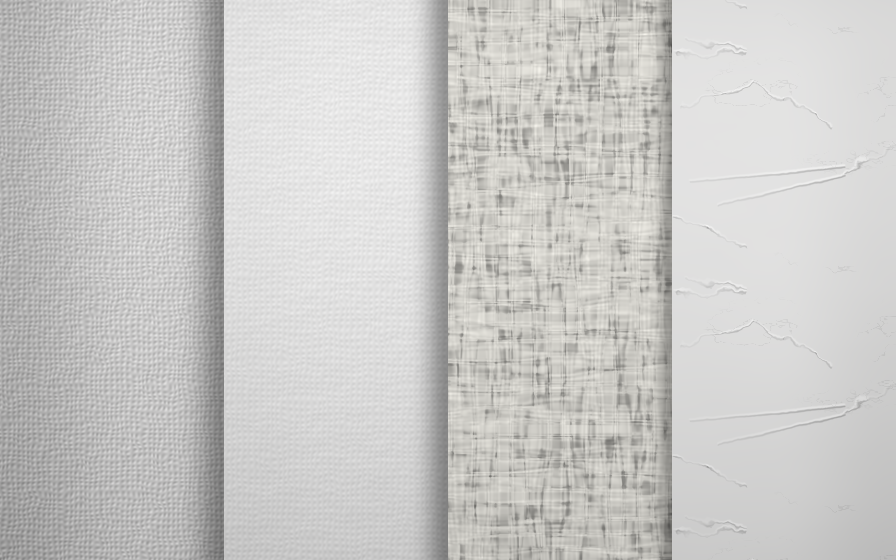
Give the GLSL for this texture, as a Shadertoy shader.

```glsl
const float TAU = 6.2832;

float hash(vec2 p) {
    vec3 q = fract(vec3(p.xyx) * 0.1031);
    q += dot(q, q.yzx + 33.33);
    return fract((q.x + q.y) * q.z);
}

float noise(vec2 p) {
    vec2 i = floor(p), f = fract(p);
    f = f * f * (3.0 - 2.0 * f);
    return mix(mix(hash(i), hash(i + vec2(1, 0)), f.x),
               mix(hash(i + vec2(0, 1)), hash(i + vec2(1, 1)), f.x), f.y);
}

float fbm(vec2 p) {
    float sum = 0.0, amp = 0.5;
    for (int i = 0; i < 4; i++) {
        sum += amp * noise(p);
        p = p * 2.03 + 17.1;
        amp *= 0.5;
    }
    return sum;
}

// Woven cloth height; q counts threads on each axis
float weaveHeight(vec2 q, float wobble) {
    vec2 bend = vec2(noise(q * 0.45), noise(q * 0.45 + 51.0)) - 0.5;
    vec2 wave = cos(TAU * (q + wobble * bend));
    return 0.3 * (wave.x + wave.y) + 0.35 * wave.x * wave.y + 0.9 * noise(q * 1.1);
}

float emboss(vec2 q, float wobble, vec2 toLight) {
    return weaveHeight(q, wobble) - weaveHeight(q + toLight, wobble);
}

float edgeShadow(float x, float start, float depth) {
    float s = smoothstep(start, 1.0, x);
    return 1.0 - depth * s * s;
}

float segmentDistance(vec2 p, vec2 a, vec2 b) {
    vec2 d = b - a;
    return length(p - a - d * clamp(dot(p - a, d) / dot(d, d), 0.0, 1.0));
}

// Coarse grey canvas
vec3 canvasPanel(vec2 p, float x, float y) {
    float light = 0.72 + 0.11 * smoothstep(0.0, 0.65, x);
    light -= 0.12 * pow(1.0 - y, 2.0) + 0.03 * pow(y, 6.0);
    light += 0.075 * emboss(p * vec2(108, 104), 0.8, vec2(0.3, -0.3));
    light += 0.02 * (fbm(p * 60.0) - 0.47);
    return vec3(1.0, 0.997, 0.995) * light * edgeShadow(x, 0.74, 0.34);
}

// Fine white ribbed cloth
vec3 ribbedPanel(vec2 p, float x, float y) {
    float light = 0.9 + 0.02 * smoothstep(0.0, 0.5, x);
    light -= 0.14 * pow(1.0 - y, 2.0) + 0.03 * pow(y, 6.0);
    light += 0.03 * emboss(p * vec2(98, 90), 0.7, vec2(0.15, -0.35));
    light += 0.012 * (noise(p * vec2(25, 90)) - 0.5);
    return vec3(1.0, 0.999, 0.998) * light * edgeShadow(x, 0.78, 0.37);
}

// Brightness of single threads, broken along their length
float threadTone(float across, float along) {
    float tone = noise(vec2(across * 1.3, along * 0.16));
    return 0.6 * tone + 0.4 * noise(vec2(across * 1.9 + 31.0, along * 0.42)) - 0.5;
}

// Loose linen with streaked threads and irregular gaps
vec3 linenPanel(vec2 p, float x, float y) {
    vec2 q = p * vec2(124, 128);
    q += 1.8 * (vec2(noise(p * vec2(75, 9)), noise(p * vec2(9, 75))) - 0.5);
    float warp = threadTone(q.x, q.y);
    float weft = threadTone(q.y + 70.0, q.x);
    float loose = fbm(p * vec2(14, 20) + 8.0) - 0.47;
    float gap = smoothstep(0.02, 0.42, -warp - 0.6 * weft + 0.35 * loose);
    vec2 wave = cos(TAU * q);
    float light = 0.822 - 0.075 * pow(1.0 - y, 2.0) - 0.02 * pow(y, 6.0);
    light += 0.11 * warp + 0.15 * weft - 0.06 * loose;
    light += 0.018 * (wave.x + wave.y) * (1.0 + 2.0 * loose);
    light -= 0.17 * gap * (0.3 + noise(q * 1.2));
    light += 0.05 * (noise(q * 1.7) - 0.5);
    return vec3(1.008, 1.0, 0.97) * light * edgeShadow(x, 0.87, 0.3);
}

// Raised trowel strokes, tiled down the wall: fine crease plus lit lip
float trowelRelief(vec2 p) {
    const vec4 strokes[11] = vec4[11](
        vec4(0.03, 0.255, 0.34, 0.235), vec4(0.08, 0.19, 0.34, 0.22),
        vec4(0.05, 0.47, 0.37, 0.38), vec4(0.37, 0.38, 0.49, 0.45),
        vec4(0.49, 0.45, 0.65, 0.51), vec4(0.65, 0.51, 0.72, 0.57),
        vec4(0.08, 0.815, 0.77, 0.745), vec4(0.21, 0.92, 0.77, 0.785),
        vec4(0.77, 0.775, 1.0, 0.645), vec4(0.01, 0.97, 0.16, 1.02),
        vec4(0.16, 1.02, 0.34, 1.11));
    p.y = mod(p.y - 0.12, 1.068) + 0.12;
    vec2 rough = vec2(fbm(p * 13.0), fbm(p * 13.0 + 40.0)) - 0.47;
    float relief = 0.0;
    for (int i = 0; i < 11; i++) {
        vec4 s = strokes[i];
        // Long folds run straighter than the small cracks
        float fold = (i == 6 || i == 7) ? 1.0 : 0.0;
        vec2 q = p + mix(0.075, 0.02, fold) * rough;
        float crease = segmentDistance(q, s.xy, s.zw);
        float lip = segmentDistance(q + vec2(0.002, 0.009), s.xy, s.zw);
        float fade = smoothstep(0.2, 0.7, noise(p * 12.0 + float(i) * 7.0));
        float strength = mix(0.2 + 0.6 * fade, 0.35 + 0.65 * smoothstep(s.x, s.z, p.x), fold);
        relief += strength * (0.4 * smoothstep(0.010, 0.0, lip) - smoothstep(0.008, 0.0, crease));
    }
    // Short scattered chips
    float chip = abs(fbm(p * vec2(8, 16) + 3.0) - 0.5);
    float patchy = smoothstep(0.55, 0.75, noise(p * vec2(4, 7) + 12.0));
    return relief - 0.3 * patchy * smoothstep(0.018, 0.0, chip);
}

vec3 plasterPanel(vec2 p, float x, float y) {
    float light = 0.905 - 0.12 * pow(1.0 - y, 2.0) - 0.035 * pow(y, 6.0);
    light -= 0.06 * smoothstep(0.45, 1.0, x) * (1.0 - 0.5 * y);
    light += 0.015 * (fbm(p * vec2(5, 8)) - 0.47);
    light += 0.16 * trowelRelief(vec2(x, (1.0 - y) * 2.5));
    return vec3(1.0, 0.999, 0.997) * light;
}

float stepAt(float x, float edge, float pixel) {
    return clamp((x - edge) / pixel + 0.5, 0.0, 1.0);
}

void mainImage(out vec4 fragColor, in vec2 fragCoord) {
    vec2 uv = fragCoord / iResolution.xy;
    vec2 p = uv * vec2(1.6, 1.0);
    float pixel = 1.0 / iResolution.x, x = uv.x * 4.0;
    vec3 color = canvasPanel(p, x, uv.y);
    color = mix(color, ribbedPanel(p, x - 1.0, uv.y), stepAt(uv.x, 0.25, pixel));
    color = mix(color, linenPanel(p, x - 2.0, uv.y), stepAt(uv.x, 0.5, pixel));
    color = mix(color, plasterPanel(p, x - 3.0, uv.y), stepAt(uv.x, 0.75, pixel));
    fragColor = vec4(clamp(color, 0.0, 1.0), 1.0);
}
```
